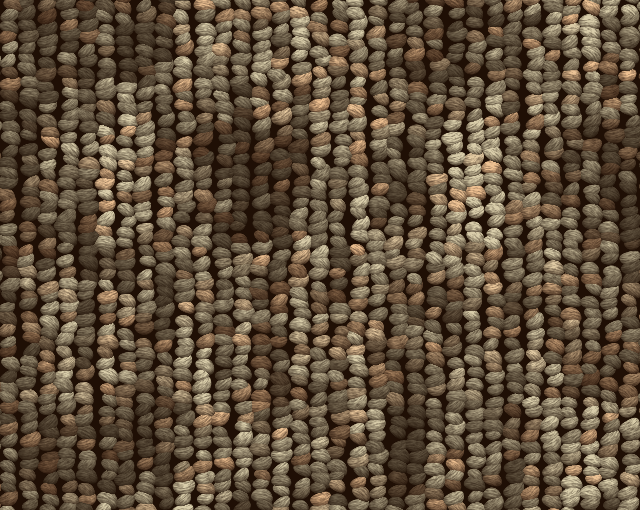
Write a WebGL 2 fragment shader that draws this texture.

```glsl
#version 300 es
precision highp float;
// Looped-pile carpet: columns of slanted brown and beige yarn tufts in a woven block pattern.
uniform vec2 u_resolution;
out vec4 outColor;

const vec2 GRID = vec2(33.0, 57.0);           // tufts per canvas width, across and up
const vec2 BLOCK_PERIOD = vec2(0.565, 0.65);  // repeat of the tonal blocks
const vec3 GAP_COLOR = vec3(0.12, 0.06, 0.02);
const vec3 PALE_YARN = vec3(0.80, 0.73, 0.62);
const vec3 RUST_TINT = vec3(1.08, 0.95, 0.84);
const vec3 OLIVE_TINT = vec3(0.98, 1.01, 0.98);

float hash(vec2 p, float seed) {
    vec3 q = fract(vec3(p.xyx) * vec3(0.1031, 0.1030, 0.0973) + seed * 0.137);
    q += dot(q, q.yzx + 33.33);
    return fract((q.x + q.y) * q.z);
}

vec2 gradient(vec2 cell) {
    float angle = 6.2832 * hash(cell, 9.0);
    return vec2(cos(angle), sin(angle));
}

float gradientNoise(vec2 p) {
    vec2 i = floor(p), f = p - i;
    vec2 u = f * f * f * (f * (f * 6.0 - 15.0) + 10.0);
    vec2 X = vec2(1.0, 0.0), Y = vec2(0.0, 1.0);
    float low = mix(dot(gradient(i), f), dot(gradient(i + X), f - X), u.x);
    float high = mix(dot(gradient(i + Y), f - Y), dot(gradient(i + 1.0), f - 1.0), u.x);
    return mix(low, high, u.y);
}

mat2 rotation(float angle) {
    float c = cos(angle), s = sin(angle);
    return mat2(c, s, -s, c);
}

// Soft rectangle repeated over the carpet
float block(vec2 p, vec2 center, vec2 halfSize) {
    vec2 d = abs(mod(p - center + 0.5 * BLOCK_PERIOD, BLOCK_PERIOD) - 0.5 * BLOCK_PERIOD);
    vec2 inside = 1.0 - smoothstep(halfSize - 0.012, halfSize + 0.012, d);
    return inside.x * inside.y;
}

// Yarn lightness: blocks, vertical runs, cross bands and single-tuft variation
float yarnTone(vec2 id) {
    vec2 p = (id + 0.5) / GRID;
    float lightBlocks = block(p, vec2(0.397, 0.735), vec2(0.078, 0.075))
                      + block(p, vec2(0.195, 0.504), vec2(0.058, 0.100));
    float darkBlocks = block(p, vec2(0.135, 0.735), vec2(0.095, 0.075))
                     + block(p, vec2(0.385, 0.500), vec2(0.090, 0.095));
    float columnStripe = hash(vec2(id.x, 3.0), 1.0) - 0.5;
    float run = gradientNoise(vec2(id.x * 7.37, id.y * 0.13));
    float band = gradientNoise(vec2(p.x * 3.0, p.y * 11.0));
    float speck = hash(id, 2.0) - 0.5;
    return clamp(0.40 + 0.30 * lightBlocks - 0.24 * darkBlocks + 0.34 * columnStripe
        + 0.50 * run + 0.18 * band + 0.55 * speck, 0.0, 1.0);
}

vec3 yarnColor(float brightness, vec2 id) {
    vec3 tint = mix(OLIVE_TINT, RUST_TINT, smoothstep(0.55, 1.0, hash(id, 6.0)));
    return mix(GAP_COLOR, PALE_YARN, clamp(brightness, 0.0, 1.1)) * tint;
}

// One bent loop of yarn; offset is in column widths. Returns colour and dome height.
vec4 tuft(vec2 offset, vec2 id) {
    float side = hash(id, 3.0) < 0.5 ? -1.0 : 1.0;
    float tilt = side * mix(0.15, 0.75, hash(id, 4.0));
    vec2 e = rotation(tilt) * offset;
    e.y += side * 0.35 * e.x * e.x;
    vec2 radius = vec2(0.54, 0.37) * mix(0.85, 1.15, hash(id, 5.0));
    vec2 local = e / radius;
    float dome = 1.0 - dot(local, local);
    float fibre = gradientNoise(e * vec2(3.0, 13.0) + id * 5.7)
                + 0.5 * gradientNoise(e * vec2(7.0, 24.0) + id * 3.1);
    float light = 0.26 + 0.55 * sqrt(max(dome, 0.0)) + 0.32 * offset.y / radius.y;
    float brightness = light * (1.0 + 0.6 * fibre) * mix(0.34, 1.22, yarnTone(id));
    return vec4(yarnColor(brightness, id), dome);
}

// Stacks neighbouring tufts by height over the dark backing
vec3 carpet(vec2 p) {
    vec2 q = p * GRID;
    float topHeight = 0.0;
    vec3 color = GAP_COLOR;
    for (int i = -1; i <= 1; i++) {
        float column = floor(q.x) + float(i);
        float stagger = hash(vec2(column, 8.0), 7.0);
        for (int j = -2; j <= 2; j++) {
            vec2 id = vec2(column, floor(q.y - stagger) + float(j));
            float wobble = 0.3 * gradientNoise(vec2(column * 5.13, id.y * 0.17));
            vec2 jitter = vec2(hash(id, 11.0), hash(id, 12.0)) - 0.5;
            vec2 center = id + 0.5 + vec2(wobble, stagger) + jitter * vec2(0.22, 0.45);
            vec4 loopYarn = tuft((q - center) * vec2(1.0, GRID.x / GRID.y), id);
            float cover = smoothstep(0.0, 0.18, loopYarn.a);
            float height = loopYarn.a + 0.4 * hash(id, 13.0) * cover;
            float visible = cover * smoothstep(-0.07, 0.07, height - topHeight);
            color = mix(color, loopYarn.rgb, visible);
            topHeight = max(topHeight, height);
        }
    }
    return color;
}

void main() {
    vec2 p = gl_FragCoord.xy / u_resolution.x;
    outColor = vec4(clamp(carpet(p), 0.0, 1.0), 1.0);
}
```
